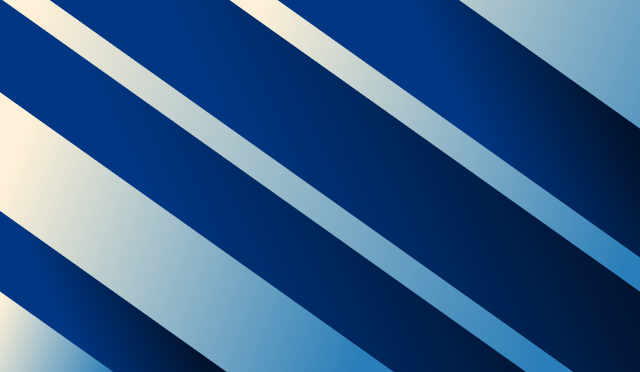
Reproduce this background procedurally as a Shadertoy shader.

```glsl
// Diagonal navy and cream-to-blue stripes, each shaded by its own gradient.

#define ASPECT 1.7143                  // layout width over height
#define SLOPE 0.713                    // fall of every stripe edge
#define LIGHT_AXIS vec2(0.93, 0.37)    // gradient direction, pale stripes
#define DARK_AXIS vec2(0.90, -0.43)    // gradient direction, navy stripes
#define CREAM vec3(1.00, 0.945, 0.845)
#define SKY vec3(0.165, 0.495, 0.725)
#define NAVY vec3(0.00, 0.212, 0.51)
#define MIDNIGHT vec3(0.00, 0.075, 0.18)

const int STRIPES = 9;

// Edge offsets, from the upper right to the lower left
const float edges[8] = float[8](
    -0.8766, -0.5301, -0.4382, -0.0949, -0.0045, 0.2478, 0.567, 0.7835);

// Start and end of each stripe's gradient along its axis
const vec2 spans[9] = vec2[9](
    vec2(0.69, 2.01), vec2(0.99, 1.36), vec2(0.65, 1.82),
    vec2(0.40, 1.22), vec2(0.09, 1.71), vec2(0.13, 0.92),
    vec2(0.19, 1.25), vec2(-0.22, 0.07), vec2(0.30, 0.65));

// Even stripes are pale, odd stripes are navy
vec3 stripeColor(int i, vec2 p) {
    bool pale = i % 2 == 0;
    float along = dot(p, pale ? LIGHT_AXIS : DARK_AXIS);
    float t = clamp((along - spans[i].x) / (spans[i].y - spans[i].x), 0.0, 1.0);
    return pale ? mix(CREAM, SKY, t) : mix(NAVY, MIDNIGHT, t);
}

void mainImage(out vec4 fragColor, in vec2 fragCoord) {
    // Layout space: y runs down from the top edge
    vec2 uv = fragCoord / iResolution.xy;
    vec2 p = vec2(uv.x * ASPECT, 1.0 - uv.y);

    // Offset across the stripes, and the width of one pixel in it
    float offset = p.y - SLOPE * p.x;
    float pixel = length(vec2(SLOPE * ASPECT, 1.0) / iResolution.xy);

    // Lay each stripe over the last, with a smooth edge
    vec3 color = stripeColor(0, p);
    for (int i = 1; i < STRIPES; i++) {
        float cover = clamp((offset - edges[i - 1]) / pixel + 0.5, 0.0, 1.0);
        color = mix(color, stripeColor(i, p), cover);
    }
    fragColor = vec4(color, 1.0);
}
```
